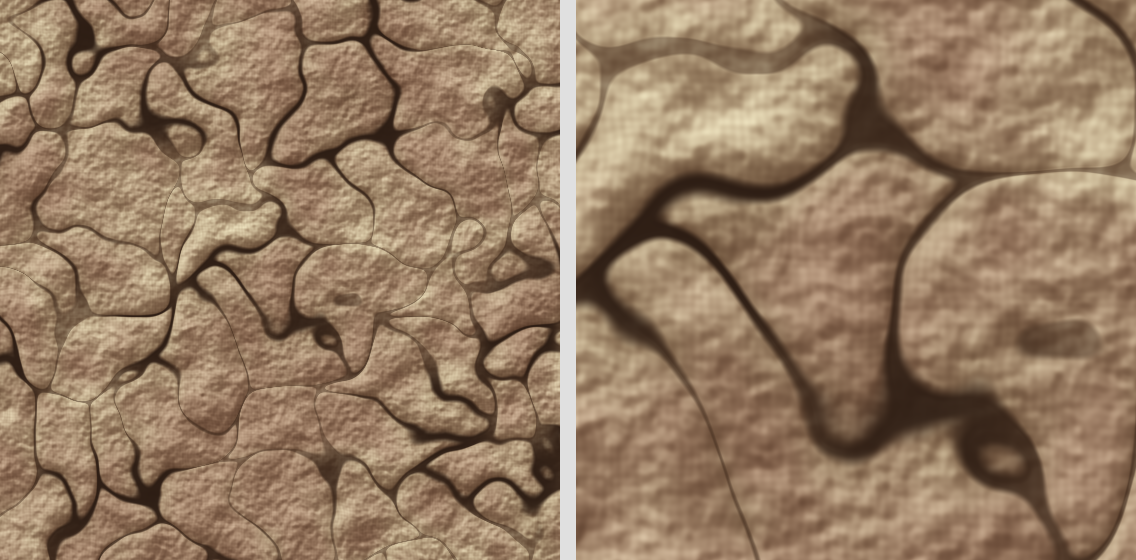
Left: the whole. Right: its middle third, enlarged.
Give the GLSL for this texture, as a Shadertoy shader.

```glsl
// Cracked, weathered clay: warped, rounded Voronoi borders form tapering
// fissures, layered noise forms lumps, and a light from the upper left shades
// the relief. A fine, uneven woven grain covers everything.

vec2 hash2(vec2 p) {
    vec3 q = fract(vec3(p.xyx) * vec3(0.1031, 0.1030, 0.0973));
    q += dot(q, q.yzx + 33.33);
    return fract((q.xx + q.yz) * q.zy);
}

float noise(vec2 p) {
    vec2 i = floor(p), f = fract(p);
    f = f * f * f * (f * (f * 6.0 - 15.0) + 10.0);
    return mix(mix(hash2(i).x, hash2(i + vec2(1, 0)).x, f.x),
               mix(hash2(i + vec2(0, 1)).x, hash2(i + vec2(1, 1)).x, f.x), f.y);
}

float fbm(vec2 p) {
    float sum = 0.0, amp = 0.52;
    for (int i = 0; i < 4; i++) {
        p = mat2(0.8, 0.6, -0.6, 0.8) * p * 2.03 + 7.3;
        sum += amp * noise(p);
        amp *= 0.46;
    }
    return sum;
}

// Smoothed distance to the Voronoi borders, in cell units
float borderDistance(vec2 p) {
    vec2 cell = floor(p), f = fract(p), nearest = vec2(0), nearestCell = vec2(0);
    float best = 9.0;
    for (int y = -1; y <= 1; y++)
    for (int x = -1; x <= 1; x++) {
        vec2 g = vec2(x, y);
        vec2 r = g + 0.08 + 0.84 * hash2(cell + g) - f;
        if (dot(r, r) < best) { best = dot(r, r); nearest = r; nearestCell = g; }
    }
    float sum = 0.0;
    for (int y = -2; y <= 2; y++)
    for (int x = -2; x <= 2; x++) {
        vec2 g = nearestCell + vec2(x, y);
        vec2 r = g + 0.08 + 0.84 * hash2(cell + g) - f;
        vec2 across = r - nearest;
        if (dot(across, across) > 0.0001)
            sum += exp(-18.0 * dot(0.5 * (nearest + r), normalize(across)));
    }
    return max(-log(sum) / 18.0, 0.0);
}

// Distance to the closest fissure, in canvas units
float fissureDistance(vec2 uv) {
    vec2 p = uv * 6.8 + 20.0;
    vec2 bend = vec2(noise(p * 1.2), noise(p * 1.2 + 41.0)) - 0.5;
    vec2 ripple = vec2(noise(p * 3.0 + 9.0), noise(p * 3.0 + 63.0)) - 0.5;
    return borderDistance(p + 1.05 * bend + 0.18 * ripple) / 6.8;
}

// How open the fissures are here: 0 closed, 1 wide
float openness(vec2 uv) {
    return smoothstep(0.25, 0.8, noise(uv * 7.5 + 50.0));
}

float relief(vec2 uv) {
    float plate = 1.0 - exp(-fissureDistance(uv) / 0.018);
    float lumps = fbm(uv * vec2(7.0, 7.6) + 3.0);
    float grit = noise(mat2(0.9, 0.44, -0.44, 0.9) * uv * 125.0);
    return 0.0065 * plate * (0.25 + 0.75 * openness(uv)) + 0.015 * lumps + 0.0011 * grit;
}

void mainImage(out vec4 fragColor, in vec2 fragCoord) {
    vec2 uv = fragCoord / iResolution.y;
    float d = fissureDistance(uv);
    float open = openness(uv);

    // Rosy plate centres, sandy rims and patches
    float sandy = 0.5 * exp(-d / 0.025) + 1.6 * (fbm(uv * 3.0 + 12.0) - 0.46)
                + 0.7 * (fbm(uv * 9.0 + 31.0) - 0.42);
    vec3 rose = vec3(0.605, 0.480, 0.385);
    vec3 sand = vec3(0.705, 0.620, 0.495);
    vec3 col = mix(rose, sand, smoothstep(-0.25, 0.75, sandy));

    // Directional light on the relief; shaded sides turn warmer
    vec2 toLight = vec2(-0.45, 0.89) * 0.004;
    float slope = (relief(uv - 0.5 * toLight) - relief(uv + 0.5 * toLight)) / 0.004;
    float shade = 1.0 + 0.36 * tanh(1.55 * slope / 0.36);

    // Uneven woven grain
    vec2 wobble = 0.006 * vec2(noise(uv * 38.0), noise(uv * 38.0 + 17.0));
    vec2 thread = sin((uv + wobble) * 6.2832 * 170.0);
    shade *= 1.0 + 0.016 * (thread.x + thread.y) + 0.11 * (noise(uv * 190.0) - 0.5);

    // Soft shadow beside the fissures, then the dark core
    shade *= 1.0 - 0.45 * (0.2 + 0.8 * open) * exp(-d / 0.009);
    col *= pow(vec3(shade), vec3(0.82, 1.06, 1.22));
    float width = mix(0.0024, 0.0085, open) * (0.75 + 0.5 * noise(uv * 45.0));
    float core = 1.0 - smoothstep(0.1 * width, width, d);
    vec3 pit = mix(vec3(0.27, 0.18, 0.12), vec3(0.17, 0.11, 0.075), open);
    col = mix(col, pit, core * (0.4 + 0.55 * open));

    fragColor = vec4(clamp(col, 0.0, 1.0), 1.0);
}
```
